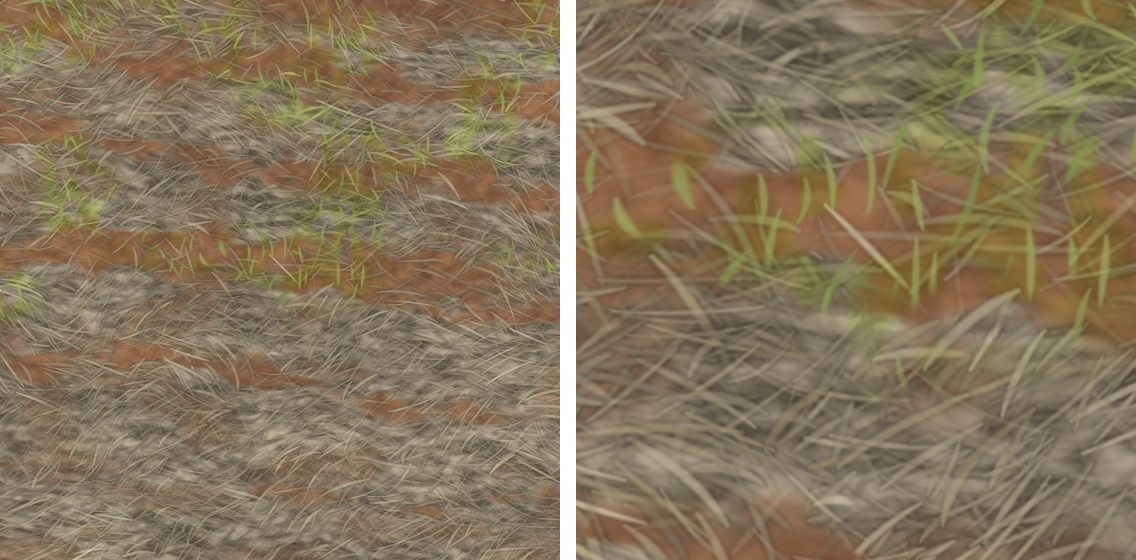
Left: the whole. Right: its middle third, enlarged.
A Shadertoy shader for this texture:

```glsl
// Dry straw mulch in sloping rows over red soil, with scattered green shoots.

float hash(vec2 p) {
    vec3 q = fract(p.xyx * vec3(0.1031, 0.1030, 0.0973));
    q += dot(q, q.yzx + 33.33);
    return fract((q.x + q.y) * q.z);
}

float noise(vec2 p) {
    vec2 i = floor(p), f = fract(p);
    f = f * f * (3.0 - 2.0 * f);
    return mix(mix(hash(i), hash(i + vec2(1, 0)), f.x),
               mix(hash(i + vec2(0, 1)), hash(i + vec2(1, 1)), f.x), f.y);
}

float fbm(vec2 p) {
    float sum = 0.0, gain = 0.57;
    for (int i = 0; i < 3; i++) {
        sum += gain * noise(p);
        p = mat2(1.6, 1.2, -1.2, 1.6) * p + 7.3;
        gain *= 0.5;
    }
    return sum;
}

// Bare soil between the straw rows: 1 in the furrows, 0 under thick straw.
float soilMask(vec2 p) {
    float depth = 1.0 - p.y - 0.1 * p.x;
    depth += 0.09 * (noise(p * vec2(4.0, 7.0) + 3.0) - 0.5);
    float furrow = abs(fract((depth - 0.25) / 0.19 + 0.5) - 0.5) * 0.19;
    float ragged = 0.10 * (fbm(p * vec2(13.0, 26.0) + 9.0) - 0.5);
    float halfWidth = mix(-0.004, 0.029, smoothstep(0.05, 0.6, p.y));
    float row = 1.0 - smoothstep(-0.018, 0.018, furrow + ragged - halfWidth);
    float corner = smoothstep(0.93, 0.99, p.y + 0.07 * (p.x - 0.5) + ragged);
    return max(row, corner * smoothstep(0.2, 0.5, p.x));
}

// Distance to a tapered, slightly bent stalk lying along x.
float stalk(vec2 p, float reach, float width, float tilt, float bend) {
    float t = p.x / reach;
    p.y += tilt * t + bend * (t * t - 0.3);
    return length(vec2(max(abs(p.x) - reach, 0.0), p.y)) - width * (1.0 - 0.6 * min(t * t, 1.0));
}

// One layer of stalks in long cells turned to a common angle.
vec3 strawLayer(vec3 color, vec2 p, float angle, vec2 cell, float seed, float soil, float amount, float soft) {
    float c = cos(angle), s = sin(angle);
    vec2 g = vec2(c * p.x + s * p.y, c * p.y - s * p.x) / cell + 0.37 * seed;
    vec2 home = floor(g - 0.5);
    for (int k = 0; k < 4; k++) {
        vec2 id = home + vec2(k % 2, k / 2);
        float h = hash(id + seed * 17.0);
        vec4 r = fract(h * vec4(17.3, 91.7, 313.1, 57.9));
        vec2 d = (g - id - r.xy) * cell;
        float reach = cell.x * (0.22 + 0.27 * r.z);
        float width = 0.0011 + 0.0018 * r.w;
        float edge = stalk(d, reach, width, 0.010 * (r.z - 0.5), 0.010 * (r.w - 0.5));

        // Faint shade around the stalk, then the stalk itself
        float present = amount * smoothstep(-0.15, 0.15, h - 0.72 * soil);
        color *= 1.0 - 0.10 * present * (1.0 - smoothstep(0.0, 0.004, edge));
        float tone = fract(h * 139.7);
        vec3 straw = mix(vec3(0.46, 0.42, 0.35), vec3(0.80, 0.75, 0.63), tone);
        straw = mix(straw, vec3(0.67, 0.60, 0.43), 0.5 * step(0.78, r.y));
        float cover = 1.0 - smoothstep(-soft, soft, edge);
        color = mix(color, straw, cover * present * (0.40 + 0.4 * r.x));
    }
    return color;
}

vec3 greenShoots(vec3 color, vec2 p, float patchy, float soft) {
    vec2 cell = vec2(0.022, 0.050);
    vec2 g = p / cell;
    vec2 home = floor(g - 0.5);
    for (int k = 0; k < 4; k++) {
        vec2 id = home + vec2(k % 2, k / 2);
        float h = hash(id + 290.0);
        vec4 r = fract(h * vec4(23.9, 71.3, 211.7, 47.1));
        vec2 d = (g - id - r.xy) * cell;
        float edge = stalk(d.yx, 0.009 + 0.014 * r.z, 0.0024, 0.016 * (r.w - 0.5), 0.008 * (r.x - 0.5));
        vec3 green = mix(vec3(0.46, 0.54, 0.27), vec3(0.63, 0.67, 0.40), r.w);
        float present = smoothstep(0.0, 0.1, patchy - 0.48 - 0.35 * h);
        color = mix(color, green, 0.7 * present * (1.0 - smoothstep(-soft, soft, edge)));
    }
    return color;
}

void mainImage(out vec4 fragColor, in vec2 fragCoord) {
    vec2 p = fragCoord / iResolution.y;
    float soft = max(0.0016, 0.8 / iResolution.y);
    float soil = soilMask(p);

    // Crumbly red soil
    vec3 earth = mix(vec3(0.41, 0.27, 0.18), vec3(0.63, 0.46, 0.33), fbm(p * vec2(50.0, 75.0)));

    // Matted grey fibres, combed along a wandering slope
    float wander = noise(p * 7.0);
    vec2 combed = p + vec2(0.0, 0.1 * p.x + 0.07 * wander);
    float fibres = 0.65 * fbm(combed * vec2(24.0, 100.0)) + 0.35 * noise(p * vec2(60.0, 110.0) + 20.0);
    vec3 mat = mix(vec3(0.35, 0.315, 0.26), vec3(0.69, 0.64, 0.56), smoothstep(0.2, 0.8, fibres));
    mat = mix(mat, earth, 0.5 * smoothstep(0.45, 0.8, noise(p * vec2(11.0, 18.0) + 70.0)));
    vec3 color = mix(mat, earth, soil);

    // Stalks at many angles, thicker where they follow the local lie
    float lie = 2.6 * (noise(p * vec2(5.0, 9.0) + 30.0) - 0.5) + 0.7 * smoothstep(0.4, 0.15, p.y);
    vec2 warp = 0.035 * vec2(noise(p * 9.0 + 40.0), wander);
    for (int i = 0; i < 11; i++) {
        float layer = float(i);
        float angle = 2.5 * (fract(layer * 0.618 + 0.2) - 0.5) - 0.05;
        vec2 cell = vec2(0.060 + 0.005 * layer, 0.020);
        float amount = 0.3 + 0.7 * smoothstep(0.55, 0.95, cos(angle - lie));
        color = strawLayer(color, p + warp, angle, cell, layer + 1.0, soil, amount, soft);
    }

    // Olive tint of young growth, with single shoots over it
    float patchy = noise(p * vec2(8.0, 11.0) + 50.0) * smoothstep(0.2, 0.5, p.y);
    float growth = smoothstep(0.45, 0.8, patchy) * smoothstep(0.35, 0.65, noise(p * vec2(55.0, 40.0)));
    color = mix(color, color * vec3(0.97, 1.06, 0.78), growth);
    color = greenShoots(color, p + 1.6 * warp, patchy, soft);

    // Broad light and shade over the rows
    color *= 0.97 + 0.16 * noise(p * vec2(6.0, 14.0) + 90.0);
    fragColor = vec4(clamp(color, 0.0, 1.0), 1.0);
}
```
